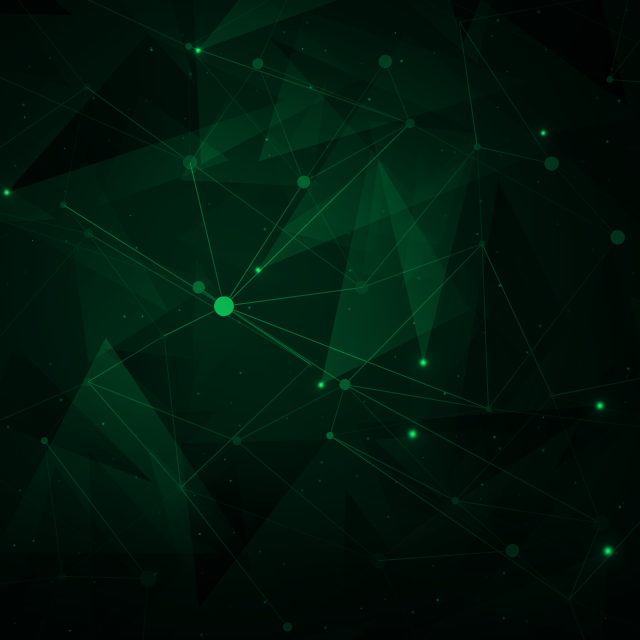
Write a WebGL 2 fragment shader that draws this background.

```glsl
#version 300 es
precision highp float;
// Dark green plexus: translucent fading facets under a web of linked discs,
// with glowing sparks at facet tips and fine dust. Every part adds to a single
// light value, which a colour ramp turns into green at the end.

uniform vec2 u_resolution;
out vec4 fragColor;

const float TAU = 6.2832;
const int WEB_CELLS = 6;
const vec2 HUB_CELL = vec2(2.0, 3.0);
const vec2 GLOW_CENTER = vec2(0.39, 0.56);
const vec2 LINKS[5] = vec2[5](vec2(1, 0), vec2(0, 1), vec2(1, 1), vec2(1, -1), vec2(2, -1));

float hash(vec2 p) {
    return fract(sin(dot(p, vec2(127.1, 311.7))) * 43758.545);
}

vec2 hash2(vec2 p) {
    return vec2(hash(p), hash(p + 37.3));
}

// Antialiased coverage of the region where dist is negative
float cover(float dist, float px) {
    return clamp(0.5 - dist / px, 0.0, 1.0);
}

// Signed distance to the line a-b, positive on its left
float sideDistance(vec2 p, vec2 a, vec2 b) {
    vec2 e = normalize(b - a);
    return e.x * (p.y - a.y) - e.y * (p.x - a.x);
}

// x: distance to the segment a-b, y: position along it from 0 to 1
vec2 segment(vec2 p, vec2 a, vec2 b) {
    vec2 e = b - a;
    float t = clamp(dot(p - a, e) / dot(e, e), 0.0, 1.0);
    return vec2(length(p - a - e * t), t);
}

vec2 polar(float angle, float radius) {
    return radius * vec2(cos(angle), sin(angle));
}

float spark(vec2 p, vec2 center, float radius) {
    float d = length(p - center) / radius;
    return 0.75 * exp(-d * d) + 0.16 * exp(-d * 0.55);
}

// Scattered triangles that fade away from their tip; x: tint, y: tip sparks
vec2 facets(vec2 p, int cells, float size, vec2 tintRange, float sparkShare, float seed, float px) {
    vec2 sum = vec2(0.0);
    for (int j = 0; j < cells; j++) {
        for (int i = 0; i < cells; i++) {
            vec2 id = vec2(i, j) + seed;
            vec2 tip = (vec2(i, j) + hash2(id)) / float(cells);
            float angle = TAU * hash(id + 5.1);
            float spread = mix(0.4, 1.15, hash(id + 9.7));
            vec2 b = tip + polar(angle, size * mix(0.45, 1.0, hash(id + 13.9)));
            vec2 c = tip + polar(angle + spread, size * mix(0.45, 1.0, hash(id + 17.3)));
            float far = sideDistance(p, b, c);
            float inside = min(far, min(sideDistance(p, tip, b), sideDistance(p, c, tip)));
            float fade = 0.25 + 0.75 * clamp(far / sideDistance(tip, b, c), 0.0, 1.0);
            float tint = mix(tintRange.x, tintRange.y, hash(id + 21.1));
            sum.x += tint * fade * cover(-inside, px);
            if (hash(id + 25.7) < sparkShare) {
                sum.y += spark(p, tip, mix(0.003, 0.006, hash(id + 29.9)));
            }
        }
    }
    return sum;
}

vec2 nodePosition(vec2 id) {
    return (id + 0.08 + 0.84 * hash2(id + 61.7)) / float(WEB_CELLS);
}

// Discs on a jittered grid, joined by thin lines to some neighbours
float web(vec2 p, float px) {
    float lines = 0.0;
    float discs = 0.0;
    for (int j = -1; j <= WEB_CELLS; j++) {
        for (int i = -1; i <= WEB_CELLS; i++) {
            vec2 id = vec2(i, j);
            vec2 center = nodePosition(id);
            bool isHub = id == HUB_CELL;
            float size = hash(id + 71.3);
            float radius = isHub ? 0.0155 : mix(0.005, 0.0145, size * size);
            float glow = isHub ? 0.56 : mix(0.04, 0.3, pow(hash(id + 83.9), 2.0));
            discs = max(discs, glow * cover(length(p - center) - radius, px));

            for (int k = 0; k < 5; k++) {
                vec2 other = id + LINKS[k];
                float chance = hash(id * 1.7 + float(k) * 7.9 + 3.3);
                bool meetsHub = isHub || other == HUB_CELL;
                if (chance < 0.45 && !meetsHub) continue;
                vec2 s = segment(p, center, nodePosition(other));
                float strength = meetsHub ? 0.32 : mix(0.03, 0.24, pow(hash(other + chance), 1.5));
                strength *= mix(1.0, 0.6, s.y);
                lines = max(lines, strength * cover(s.x - 0.0008, px));
            }
        }
    }
    return max(lines, discs);
}

float dust(vec2 p, float cells) {
    vec2 id = floor(p * cells);
    vec2 center = (id + 0.15 + 0.7 * hash2(id + 91.1)) / cells;
    float d = length(p - center) / mix(0.0009, 0.002, hash(id + 97.7));
    return 0.4 * pow(hash(id + 103.3), 3.0) * exp(-d * d);
}

void main() {
    vec2 p = gl_FragCoord.xy / u_resolution.y;
    float px = 1.0 / u_resolution.y;

    // Wide glow that sinks into dark corners and a dark lower rim
    vec2 away = p - GLOW_CENTER;
    float ambient = mix(0.22, 1.6, exp(-5.0 * dot(away, away)));
    ambient *= mix(0.45, 1.0, smoothstep(-0.05, 0.25, p.y));

    vec2 large = facets(p, 5, 0.52, vec2(-0.09, 0.13), 0.36, 2.0, px);
    vec2 small = facets(p, 7, 0.26, vec2(-0.035, 0.045), 0.0, 40.0, px);
    float light = ambient * max(0.088 + large.x + small.x, 0.025);

    light += web(p, px) * mix(0.45, 1.0, smoothstep(0.2, 1.2, ambient));
    light += dust(p, 15.0) + dust(p + 0.37, 11.0) + large.y;
    light = min(light, 0.95);

    // Ramp from near black through emerald to vivid green
    vec3 color = vec3(0.07 * light * light, light, 0.55 * light - 0.16 * light * light);
    fragColor = vec4(color, 1.0);
}
```
